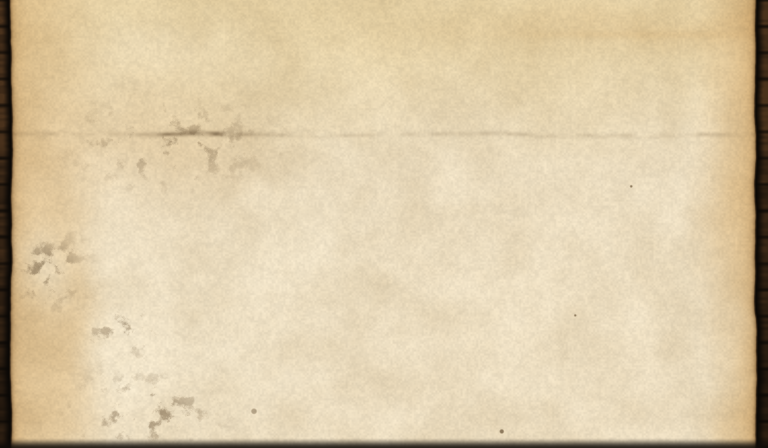
This texture is drawn by a Shadertoy shader. Its source:

```glsl
// Aged parchment lying on dark planks, with burnt, ragged left and right borders.
// Soft Gaussian stains set the broad tones; layered value noise adds mottling,
// fibres, creases and flecks. A narrow shadow closes the bottom of the sheet.

const vec3 CREAM = vec3(0.912, 0.852, 0.735);
const vec3 PALE = vec3(0.945, 0.895, 0.790);
const vec3 STRAW = vec3(0.882, 0.795, 0.605);
const vec3 TAN = vec3(0.835, 0.700, 0.490);
const vec3 INK = vec3(0.430, 0.345, 0.235);
const vec3 BURNT = vec3(0.240, 0.150, 0.070);
const vec3 WOOD = vec3(0.290, 0.195, 0.110);
const vec3 SHADOW = vec3(0.060, 0.045, 0.030);
const float LEFT_MARGIN = 0.025;   // border widths, in canvas heights
const float RIGHT_MARGIN = 0.027;
const float RAGGEDNESS = 0.010;
const float PLANKS = 17.0;
const float GRAIN = 0.055;
const float MOTTLE = 0.10;

float hash(vec2 p) {
    vec3 h = fract(vec3(p.xyx) * 0.1031);
    h += dot(h, h.yzx + 33.33);
    return fract((h.x + h.y) * h.z);
}

float noise(vec2 p) {
    vec2 i = floor(p), f = fract(p);
    f = f * f * (3.0 - 2.0 * f);
    return mix(mix(hash(i), hash(i + vec2(1, 0)), f.x),
               mix(hash(i + vec2(0, 1)), hash(i + vec2(1, 1)), f.x), f.y);
}

float fbm(vec2 p) {
    float sum = 0.0, amp = 0.5;
    for (int i = 0; i < 5; i++) {
        sum += amp * noise(p);
        p = mat2(1.6, 1.2, -1.2, 1.6) * p + 17.3;
        amp *= 0.5;
    }
    return sum / 0.97;
}

// Gaussian stain in normalised canvas coordinates
float blot(vec2 p, vec2 centre, vec2 radius) {
    vec2 d = (p - centre) / radius;
    return exp(-dot(d, d));
}

// Small round fleck; q is measured in canvas heights
float fleck(vec2 q, vec2 centre, float radius) {
    float aa = 1.0 / iResolution.y;
    return 1.0 - smoothstep(radius - aa, radius + aa, length(q - centre));
}

vec3 planks(vec2 q, float toPaper) {
    float row = q.y * PLANKS;
    float seam = smoothstep(0.0, 0.12, fract(row)) * smoothstep(1.0, 0.88, fract(row));
    float fibre = noise(vec2(q.x * 30.0, q.y * 150.0));
    float tone = (0.45 + 0.35 * hash(vec2(floor(row), 3.0)) + 0.4 * fibre) * mix(0.35, 1.0, seam);
    tone *= smoothstep(0.0, 0.022, toPaper) * mix(0.55, 1.0, smoothstep(0.1, 0.8, q.y));
    return mix(SHADOW * 0.6, WOOD, clamp(tone, 0.0, 1.0));
}

vec3 parchment(vec2 p, vec2 q) {
    float cloud = fbm(q * 3.5 + 4.0) - 0.5;
    float mottle = fbm(q * 14.0) - 0.5;
    vec2 w = p + vec2(cloud, fbm(q * 4.0 + 31.0) - 0.5) * 0.10;

    // Broad tones: straw top, tan sides, bleached patches
    vec3 col = mix(CREAM, STRAW, 0.75 * smoothstep(0.60, 0.98, w.y));
    float sides = 0.65 * smoothstep(0.17, 0.02, w.x) + 0.75 * smoothstep(0.90, 1.0, w.x);
    sides += 0.35 * blot(w, vec2(0.10, 0.25), vec2(0.04, 0.30));
    sides += 0.30 * blot(w, vec2(0.21, 0.68), vec2(0.13, 0.13));
    sides += 0.25 * blot(w, vec2(0.85, 0.93), vec2(0.25, 0.04));
    col = mix(col, TAN, clamp(sides, 0.0, 0.85));
    float bleach = blot(w, vec2(0.05, 0.40), vec2(0.05, 0.09))
                 + blot(w, vec2(0.16, 0.22), vec2(0.06, 0.13))
                 + 0.8 * blot(w, vec2(0.31, 0.20), vec2(0.08, 0.16))
                 + 0.8 * blot(w, vec2(0.38, 0.47), vec2(0.09, 0.13))
                 + 0.4 * blot(w, vec2(0.22, 0.89), vec2(0.10, 0.06));
    col = mix(col, PALE, clamp(0.65 * bleach, 0.0, 0.8));
    col *= 1.0 + MOTTLE * (mottle + 0.7 * cloud) * vec3(0.8, 1.0, 1.4);

    // Broken speckling inside worn areas
    float worn = blot(p, vec2(0.06, 0.40), vec2(0.045, 0.07))
               + 0.8 * blot(p, vec2(0.16, 0.26), vec2(0.05, 0.05))
               + blot(p, vec2(0.19, 0.08), vec2(0.08, 0.07))
               + 0.8 * blot(p, vec2(0.22, 0.68), vec2(0.11, 0.08));
    float flakes = smoothstep(0.56, 0.76, fbm(q * 38.0 + 9.0));
    col = mix(col, INK, 0.55 * flakes * min(worn, 1.0));

    // Horizontal fold and the fainter band near the top right
    float foldY = 0.698 + 0.008 * (noise(vec2(q.x * 9.0, 2.0)) - 0.5);
    float fold = exp(-pow((p.y - foldY) / 0.006, 2.0)) * noise(q * vec2(35.0, 90.0));
    float foldInk = 0.20 + 0.65 * blot(p, vec2(0.255, 0.70), vec2(0.055, 0.10));
    col = mix(col, INK, fold * foldInk);
    float band = exp(-pow((p.y - 0.923) / 0.010, 2.0)) * smoothstep(0.60, 0.80, p.x);
    col = mix(col, TAN, 0.25 * band);

    // Sparse specks and paper grain
    float specks = fleck(q, vec2(1.409, 0.584), 0.0025) + fleck(q, vec2(1.284, 0.296), 0.0022)
                 + fleck(q, vec2(1.120, 0.037), 0.0045) + 0.6 * fleck(q, vec2(0.567, 0.082), 0.006);
    col = mix(col, INK, 0.75 * min(specks, 1.0));
    float grain = 0.6 * noise(q * 230.0) + 0.4 * noise(q * 110.0 + 7.0) - 0.5;
    return col * (1.0 + GRAIN * 1.6 * grain);
}

void mainImage(out vec4 fragColor, in vec2 fragCoord) {
    vec2 p = fragCoord / iResolution.xy;
    vec2 q = fragCoord / iResolution.y;
    float width = iResolution.x / iResolution.y;
    float aa = 1.5 / iResolution.y;

    // Signed distance inward from the nearer ragged border
    float leftWave = fbm(vec2(q.y * 12.0, 5.0)) - 0.5;
    float rightWave = fbm(vec2(q.y * 12.0, 43.0)) - 0.5;
    float inside = min(q.x - LEFT_MARGIN - RAGGEDNESS * leftWave,
                       width - q.x - RIGHT_MARGIN - RAGGEDNESS * rightWave);

    vec3 paper = parchment(p, q);
    paper = mix(paper, paper * TAN, 0.45 * exp(-max(inside, 0.0) / 0.018));
    paper = mix(paper, BURNT, 0.80 * exp(-max(inside, 0.0) / 0.0035));
    vec3 col = mix(planks(q, -inside), paper, smoothstep(-aa, aa, inside));

    // Shadow along the bottom
    col = mix(SHADOW, col, 0.12 + 0.88 * smoothstep(0.0, 0.024, p.y));
    fragColor = vec4(clamp(col, 0.0, 1.0), 1.0);
}
```
